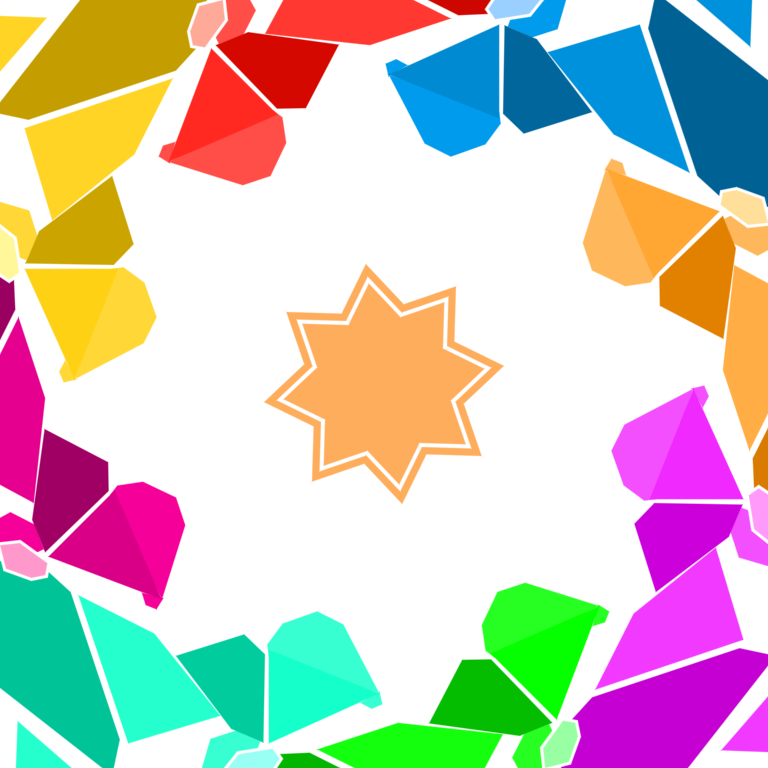
This background is drawn by a Shadertoy shader. Its source:

```glsl
// A ring of eight faceted, coloured petal clusters around an outlined star.
// One cluster is built from convex tiles and turned in steps of 45 degrees;
// each turn takes its own hue. Tile corners are in thousandths of the canvas.

#define STAR_TILT    0.15
#define STAR_EDGE    89.9
#define STAR_INSET   12.0
#define STAR_LINE    2.6
#define RIM_WIDTH    4.0
#define EDGE_SOFT    1.2
#define STAR_COLOR   vec3(0.996, 0.68, 0.36)
#define PAPER        vec3(1.0)

const float PI = 3.14159265;

// Hue and lightness of each cluster, counterclockwise
const float HUE[8] = float[8](0.557, 0.006, 0.134, 0.896, 0.462, 0.33, 0.822, 0.094);
const float LIGHT[8] = float[8](0.41, 0.565, 0.54, 0.425, 0.54, 0.50, 0.58, 0.60);

vec3 shade(float hue, float light) {
    vec3 wheel = clamp(abs(mod(hue * 6.0 + vec3(0, 4, 2), 6.0) - 3.0) - 1.0, 0.0, 1.0);
    return light + (wheel - 0.5) * (1.0 - abs(2.0 * light - 1.0));
}

mat2 turn(float angle) {
    float c = cos(angle), s = sin(angle);
    return mat2(c, s, -s, c);
}

// Convex tile from counterclockwise corners; repeated corners are skipped
float tile(vec2 p, vec2 corner[6]) {
    float d = -1e4;
    for (int i = 0; i < 6; i++) {
        vec2 side = corner[(i + 1) % 6] - corner[i];
        float len = length(side);
        if (len > 0.01) d = max(d, dot(p - corner[i], vec2(side.y, -side.x)) / len);
    }
    return d;
}

float tri(vec2 p, vec2 a, vec2 b, vec2 c) {
    return tile(p, vec2[6](a, b, c, c, c, c));
}

float quad(vec2 p, vec2 a, vec2 b, vec2 c, vec2 d) {
    return tile(p, vec2[6](a, b, c, d, d, d));
}

// Signed distance to the sides of an eight-pointed star
float star(vec2 p) {
    float angle = atan(p.y, p.x) - STAR_TILT;
    angle = abs(mod(angle + PI / 8.0, PI / 4.0) - PI / 8.0);
    vec2 q = length(p) * vec2(cos(angle), sin(angle));
    return dot(q, vec2(0.569, 0.822)) - STAR_EDGE;
}

void paint(inout vec3 color, vec3 ink, float d) {
    float soft = max(EDGE_SOFT, 700.0 / iResolution.y);
    color = mix(color, ink, 1.0 - smoothstep(-soft, soft, d));
}

void paintCluster(inout vec3 color, vec2 p, float hue, float light) {
    // Outer facets
    float slab = tile(p, vec2[6](vec2(344, 463), vec2(408, 271), vec2(443, 239),
                                 vec2(503, 230), vec2(529, 373), vec2(354, 510)));
    float shard = tri(p, vec2(386, 518), vec2(477, 439), vec2(480, 518));
    float kite = quad(p, vec2(213, 432), vec2(299, 325), vec2(398, 275), vec2(333, 468));
    float bud = tile(p, vec2[6](vec2(161, 465), vec2(192, 451), vec2(226, 462),
                                vec2(238, 503), vec2(210, 515), vec2(171, 493)));
    paint(color, shade(hue, light * 0.71), slab);
    paint(color, shade(hue, light * 1.055), min(shard, kite));
    paint(color, shade(hue, light * 1.13), bud);

    // Inner petals: rounded lobe with a knob, plain facet, shadowed facet
    float lobe = tile(p, vec2[6](vec2(6, 403), vec2(53, 313), vec2(87, 296),
                                 vec2(132, 312), vec2(152, 339), vec2(150, 354)));
    float knob = quad(p, vec2(31, 415), vec2(16, 423), vec2(2, 417), vec2(6, 400));
    float petal = tri(p, vec2(150, 468), vec2(6, 403), vec2(150, 346));
    float shadow = tile(p, vec2[6](vec2(157, 467), vec2(155, 352), vec2(182, 326),
                                   vec2(271, 354), vec2(199, 449), vec2(199, 449)));
    paint(color, shade(hue, light * 1.13), min(lobe, knob));
    paint(color, shade(hue, light), petal);
    paint(color, shade(hue, light * 0.74), shadow);
}

void mainImage(out vec4 fragColor, in vec2 fragCoord) {
    vec2 p = 1000.0 * (fragCoord - 0.5 * iResolution.xy) / iResolution.y;
    vec3 color = PAPER;

    // Petal clusters
    for (int k = 0; k < 8; k++)
        paintCluster(color, turn(-float(k) * PI / 4.0) * p, HUE[k], LIGHT[k]);

    // Pale rimmed gems where the clusters are hinged
    for (int k = 0; k < 8; k++) {
        vec2 q = turn(-float(k) * PI / 4.0) * p;
        float gem = tile(q, vec2[6](vec2(136, 488), vec2(145, 475), vec2(189, 482),
                                    vec2(205, 502), vec2(178, 518), vec2(146, 503)));
        paint(color, PAPER, gem - RIM_WIDTH);
        paint(color, shade(HUE[k] + 0.02, 0.8), gem);
    }

    // Central star with an inset line
    float d = star(p);
    paint(color, STAR_COLOR, d);
    paint(color, PAPER, abs(d + STAR_INSET) - STAR_LINE);

    fragColor = vec4(color, 1.0);
}
```
